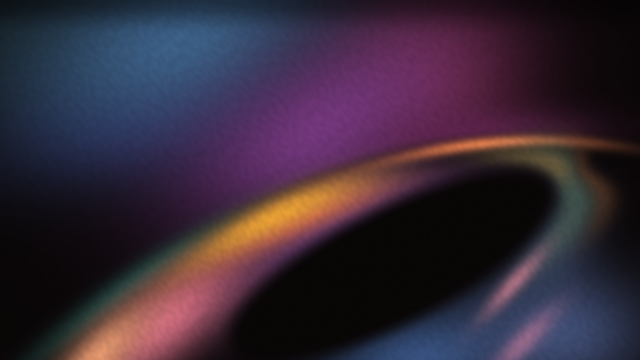
This background is drawn by a WebGL 1 fragment shader. Its source:

```glsl
precision highp float;
uniform vec2 u_resolution;

#define HOLE_CENTER vec2(1.088, 0.259)
#define HOLE_RADII vec2(0.475, 0.143)
#define HOLE_TILT 0.468
#define RIBBON_PEAK vec2(1.5, 0.63)
#define RIBBON_BEND 0.305
#define GRAIN_SCALE 75.0
#define GRAIN_AMOUNT 0.08
#define DARK vec3(0.035, 0.022, 0.024)

vec2 turn(vec2 p, float a) {
  float c = cos(a), s = sin(a);
  return vec2(c * p.x + s * p.y, c * p.y - s * p.x);
}

// Soft elliptical spot, its long axis turned by an angle
float glow(vec2 p, vec2 center, vec2 radii, float angle) {
  vec2 q = turn(p - center, angle) / radii;
  return exp(-dot(q, q));
}

float bell(float x, float width) {
  return exp(-x * x / (width * width));
}

vec2 gradientAt(vec2 cell) {
  float h = fract(sin(dot(cell, vec2(127.1, 311.7))) * 43758.5);
  return vec2(cos(6.2832 * h), sin(6.2832 * h));
}

float gradientNoise(vec2 p) {
  vec2 i = floor(p), f = fract(p);
  vec2 u = f * f * f * (f * (f * 6.0 - 15.0) + 10.0);
  vec2 e = vec2(1.0, 0.0);
  float a = dot(gradientAt(i), f);
  float b = dot(gradientAt(i + e.xy), f - e.xy);
  float c = dot(gradientAt(i + e.yx), f - e.yx);
  float d = dot(gradientAt(i + e.xx), f - e.xx);
  return mix(mix(a, b, u.x), mix(c, d, u.x), u.y);
}

// Approximate signed distance to the tilted ellipse
float holeDistance(vec2 p) {
  vec2 q = turn(p - HOLE_CENTER, HOLE_TILT) / HOLE_RADII;
  float k = max(length(q), 0.001);
  return k * (k - 1.0) / max(length(q / HOLE_RADII), 0.001);
}

// Depth below the upper edge of the curved ribbon
float ribbonDepth(vec2 p) {
  float x = RIBBON_PEAK.x - p.x;
  float slope = 2.0 * RIBBON_BEND * x;
  return (RIBBON_PEAK.y - RIBBON_BEND * x * x - p.y) / sqrt(1.0 + slope * slope);
}

vec3 skyColor(vec2 p) {
  vec3 c = DARK;
  c = mix(c, vec3(0.10, 0.17, 0.19), 0.6 * glow(p, vec2(0.15, 0.88), vec2(0.4, 0.25), 0.0));
  c = mix(c, vec3(0.15, 0.16, 0.34), 0.8 * glow(p, vec2(0.38, 0.66), vec2(0.36, 0.16), 0.2));
  c = mix(c, vec3(0.39, 0.13, 0.22), 0.95 * glow(p, vec2(1.18, 0.79), vec2(0.28, 0.24), 0.0));
  c = mix(c, vec3(0.23, 0.37, 0.52), glow(p, vec2(0.5, 0.88), vec2(0.42, 0.22), 0.3));
  c = mix(c, vec3(0.46, 0.22, 0.50), 0.95 * glow(p, vec2(0.89, 0.64), vec2(0.42, 0.2), 0.5));
  c = mix(c, vec3(0.40, 0.15, 0.34), 0.7 * glow(p, vec2(1.36, 0.63), vec2(0.28, 0.07), 0.0));
  return c * mix(0.6, 1.0, smoothstep(0.0, 0.1, 1.0 - p.y));
}

// Bands laid out along the ribbon: x across the canvas, y into its depth
vec3 addRibbon(vec3 c, vec2 r) {
  float inside = smoothstep(-0.025, 0.04, r.y);
  c = mix(c, DARK, inside);
  c = mix(c, vec3(0.31, 0.19, 0.39), inside * glow(r, vec2(0.95, 0.14), vec2(0.38, 0.13), 0.0));
  c = mix(c, vec3(0.14, 0.30, 0.28), 0.8 * glow(r, vec2(0.38, 0.02), vec2(0.32, 0.04), 0.0));
  c = mix(c, vec3(0.78, 0.40, 0.48), inside * glow(r, vec2(0.47, 0.165), vec2(0.21, 0.105), 0.0));
  c = mix(c, vec3(0.87, 0.58, 0.42), inside * glow(r, vec2(0.27, 0.13), vec2(0.14, 0.07), 0.0));
  c = mix(c, vec3(0.78, 0.36, 0.30), 0.85 * glow(r, vec2(0.84, 0.095), vec2(0.24, 0.05), 0.0));
  c = mix(c, vec3(0.92, 0.64, 0.20), 0.95 * glow(r, vec2(0.77, 0.06), vec2(0.24, 0.046), 0.0));
  c = mix(c, DARK, 0.8 * glow(r, vec2(1.55, 0.055), vec2(0.25, 0.02), 0.0));
  return mix(c, vec3(0.90, 0.49, 0.30), glow(r, vec2(1.37, 0.022), vec2(0.28, 0.018), 0.0));
}

// Light bent around the right end, and the haze below it
vec3 addRim(vec3 c, vec2 p, float d) {
  c = mix(c, vec3(0.22, 0.33, 0.52), 0.95 * glow(p, vec2(1.17, 0.0), vec2(0.28, 0.13), 0.2));
  c = mix(c, vec3(0.27, 0.33, 0.50), 0.9 * glow(p, vec2(1.55, 0.08), vec2(0.24, 0.17), 0.0));
  c = mix(c, vec3(0.20, 0.25, 0.36), 0.8 * glow(p, vec2(1.53, 0.28), vec2(0.1, 0.17), -0.4));
  c = mix(c, vec3(0.32, 0.19, 0.12), 0.8 * bell(d - 0.12, 0.028) * glow(p, vec2(1.64, 0.48), vec2(0.13), 0.0));
  c = mix(c, vec3(0.26, 0.34, 0.31), 0.9 * bell(d - 0.07, 0.04) * glow(p, vec2(1.58, 0.44), vec2(0.16, 0.2), 0.0));
  c = mix(c, vec3(0.43, 0.36, 0.23), 0.85 * bell(d - 0.06, 0.035) * glow(p, vec2(1.51, 0.545), vec2(0.17, 0.045), -0.1));
  c = mix(c, vec3(0.70, 0.45, 0.52), 0.9 * glow(p, vec2(1.43, 0.215), vec2(0.12, 0.025), 0.83));
  return mix(c, vec3(0.64, 0.43, 0.56), 0.85 * glow(p, vec2(1.455, 0.05), vec2(0.12, 0.032), 0.8));
}

void main() {
  vec2 p = gl_FragCoord.xy / u_resolution.y;
  float hole = holeDistance(p);

  vec3 color = skyColor(p);
  color = addRibbon(color, vec2(p.x, ribbonDepth(p)));
  color = addRim(color, p, hole);
  color = mix(DARK, color, smoothstep(-0.015, 0.05, hole));

  // Faint slanted grain
  vec2 grainPoint = turn(p, 0.7) * GRAIN_SCALE * vec2(1.0, 0.6);
  color *= 1.0 + GRAIN_AMOUNT * gradientNoise(grainPoint);
  gl_FragColor = vec4(color, 1.0);
}
```
